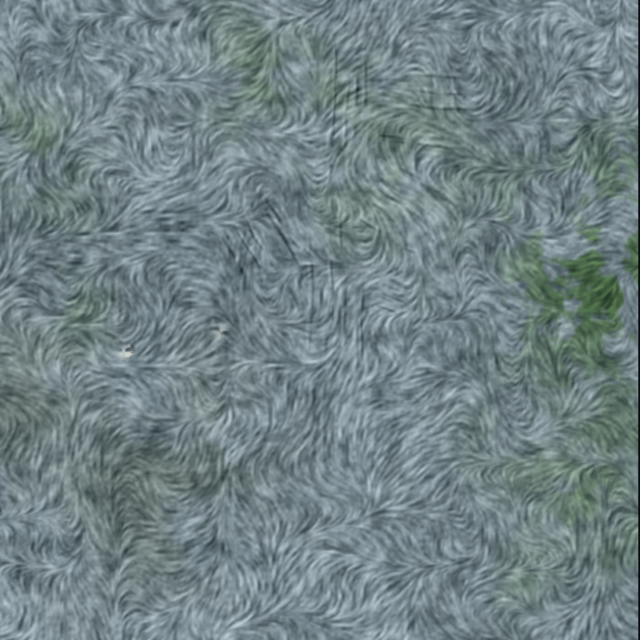
Write a three.js fragment shader that draws this texture.

```glsl
// Frosted, matted grass seen from above: blue-grey fibres combed along a
// wandering direction field and lit as relief, with moss patches, rough brown
// ground, bundles of creases and a broken band of pale flecks.
varying vec2 vUv;

const vec3 FROST = vec3(0.462, 0.524, 0.553);
const vec3 MOSS_TINT = vec3(0.60, 0.76, 0.48);
const vec3 OLIVE_TINT = vec3(0.84, 0.90, 0.76);
const vec3 EARTH_TINT = vec3(0.86, 0.87, 0.80);
const vec3 FLECK = vec3(0.80, 0.82, 0.79);
const vec3 EDGE = vec3(0.03, 0.04, 0.05);
const float FIBRE_FREQ = 175.0;
const float FIBRE_STEP = 0.0024;
const float FIBRE_CONTRAST = 0.38;
const float RELIEF = 0.20;
const float CLUMP_CONTRAST = 0.25;
const float CREASE_WIDTH = 0.0025;
const float EDGE_START = 0.9974;

float hash(vec2 p) {
  vec3 q = fract(p.xyx * 0.1031);
  q += dot(q, q.yzx + 33.33);
  return fract((q.x + q.y) * q.z);
}

float noise(vec2 p) {
  vec2 i = floor(p), f = fract(p);
  f = f * f * (3.0 - 2.0 * f);
  return mix(mix(hash(i), hash(i + vec2(1.0, 0.0)), f.x),
             mix(hash(i + vec2(0.0, 1.0)), hash(i + 1.0), f.x), f.y);
}

float fbm(vec2 p) {
  float sum = 0.0, amp = 0.533;
  for (int i = 0; i < 4; i++) {
    sum += amp * noise(p);
    p = mat2(1.6, 1.2, -1.2, 1.6) * p + 17.3;
    amp *= 0.5;
  }
  return sum;
}

vec2 direction(float angle) { return vec2(cos(angle), sin(angle)); }

// Fine noise averaged along the local grass direction.
float fibres(vec2 p, vec2 dir) {
  float sum = 0.0;
  for (int i = -3; i <= 3; i++)
    sum += noise((p + dir * float(i) * FIBRE_STEP) * FIBRE_FREQ + 40.0);
  return sum / 7.0;
}

// Soft elliptical patch, 1 at its centre.
float patchAt(vec2 p, vec2 centre, vec2 radius) {
  vec2 d = (p - centre) / radius;
  return exp(-dot(d, d));
}

// Bundle of five parallel grooves, dark with a paler lip on one side.
float creases(vec2 p, vec2 centre, float angle, float spacing, float reach) {
  vec2 dir = direction(angle), d = p - centre;
  vec2 q = vec2(dot(d, dir), dot(d, vec2(-dir.y, dir.x)));
  q.y += 0.010 * (noise(p * 22.0) - 0.5);
  float shade = 0.0;
  for (int i = -2; i <= 2; i++) {
    float k = float(i);
    float r = hash(centre * 91.0 + k * 7.3);
    float x = (q.x - (r - 0.5) * reach) / (reach * (0.5 + 0.6 * r));
    float y = (q.y - (k + r - 0.5) * spacing) / CREASE_WIDTH;
    float fade = 1.0 - smoothstep(0.5, 1.0, abs(x));
    shade += fade * (0.5 * exp(-(y - 2.2) * (y - 2.2)) - exp(-y * y));
  }
  return shade * smoothstep(0.25, 0.6, noise(p * 45.0 + 8.0));
}

// Distance to a segment.
float segment(vec2 p, vec2 a, vec2 b) {
  vec2 d = b - a;
  return length(p - a - d * clamp(dot(p - a, d) / dot(d, d), 0.0, 1.0));
}

void main() {
  vec2 p = vUv;
  vec2 warp = vec2(fbm(p * 9.0), fbm(p * 9.0 + 31.0)) - 0.5;
  vec2 w = p + 0.16 * warp;

  // Combed fibres, their relief and the larger clumps
  vec2 dir = direction(0.6 + 5.0 * (noise(p * 13.0 + 3.0) - 0.5));
  float fibre = fibres(p, dir);
  float slope = fibre - fibres(p + vec2(-0.0026, 0.0026), dir);
  float clump = fbm(p * 34.0);
  float tone = FIBRE_CONTRAST * (fibre - 0.5) + RELIEF * slope
             + CLUMP_CONTRAST * (clump - 0.5) + 0.13 * (fbm(p * 5.0 + 2.0) - 0.5);

  // Rough ground at lower left, lumpy and shaded
  float rough = max(patchAt(w, vec2(0.26, 0.27), vec2(0.18, 0.18)),
                    patchAt(w, vec2(0.01, 0.36), vec2(0.09, 0.13)));
  float lump = fbm(w * 17.0) - fbm((w + vec2(-0.012, 0.014)) * 17.0);
  tone += rough * (0.34 * lump - 0.015);

  // Grooves
  float groove = creases(p, vec2(0.525, 0.52), 1.57, 0.018, 0.12)
               + creases(p, vec2(0.545, 0.79), 1.55, 0.016, 0.13)
               + creases(p, vec2(0.62, 0.69), -0.50, 0.024, 0.07)
               + creases(p, vec2(0.65, 0.82), -0.10, 0.026, 0.06)
               + creases(p, vec2(0.40, 0.63), -1.05, 0.026, 0.06)
               + creases(p, vec2(0.64, 0.56), -0.35, 0.022, 0.04);
  tone += 0.12 * groove;
  vec3 color = FROST + tone * vec3(1.0, 1.0, 1.03);

  // Moss showing between frost tufts, and duller olive patches
  float moss = patchAt(w, vec2(0.96, 0.55), vec2(0.16, 0.18))
             + 0.35 * patchAt(w, vec2(0.91, 0.14), vec2(0.09, 0.10));
  moss *= smoothstep(0.44, 0.60, fbm(p * 24.0 + 11.0) + 0.12 * (fibre - 0.5));
  float olive = patchAt(w, vec2(0.92, 0.23), vec2(0.17, 0.14))
              + patchAt(w, vec2(0.05, 0.77), vec2(0.11, 0.09))
              + patchAt(w, vec2(0.47, 0.88), vec2(0.13, 0.08))
              + 0.7 * patchAt(w, vec2(0.62, 0.73), vec2(0.14, 0.13))
              + 0.7 * patchAt(w, vec2(0.12, 0.52), vec2(0.06, 0.10));
  olive *= smoothstep(0.25, 0.65, fbm(p * 15.0 + 5.0));
  color *= mix(vec3(1.0), EARTH_TINT, rough * smoothstep(0.30, 0.60, fbm(w * 12.0 + 9.0)));
  color *= mix(vec3(1.0), OLIVE_TINT, min(olive, 1.0));
  color *= mix(vec3(1.0), MOSS_TINT, min(moss, 1.0));

  // Pale flecks with dark gaps along a broken band
  float band = segment(p + 0.07 * warp, vec2(0.21, 0.43), vec2(0.37, 0.50));
  band = (1.0 - smoothstep(0.008, 0.024, band)) * smoothstep(0.36, 0.52, noise(p * 26.0 + 6.0));
  float grain = noise(p * 150.0 + 70.0);
  color *= 1.0 - 0.35 * band * (1.0 - smoothstep(0.20, 0.42, grain));
  color = mix(color, FLECK, band * smoothstep(0.48, 0.70, grain));

  // Thin dark margin on the right
  color = mix(color, EDGE, smoothstep(EDGE_START - 0.001, EDGE_START + 0.001, p.x));
  gl_FragColor = vec4(clamp(color, 0.0, 1.0), 1.0);
}
```
